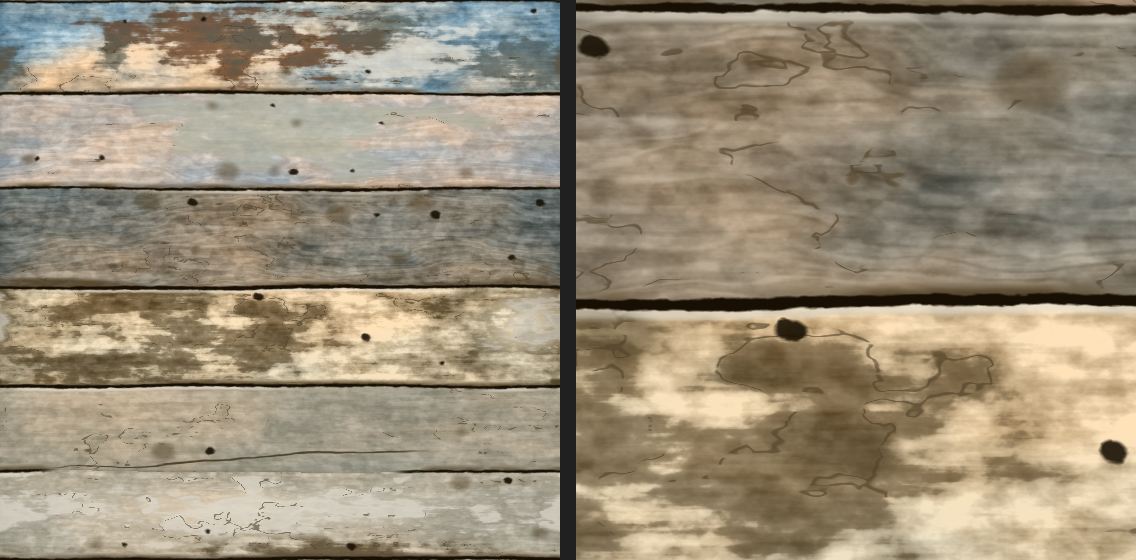
Left, the full canvas; right, a detail of the centre.
This texture is drawn by a WebGL 2 fragment shader. Its source:

```glsl
#version 300 es
precision highp float;
// Six weathered horizontal boards with stains, grain, cracks and nail holes; tiles across.
uniform vec2 u_resolution;
out vec4 fragColor;

const float TAU = 6.2831853;
const vec3 GAP = vec3(0.09, 0.06, 0.01);
const vec3 SOIL = vec3(0.31, 0.25, 0.15);
const vec3 RUST = vec3(0.42, 0.27, 0.16);
const vec3 SLATE = vec3(0.34, 0.37, 0.34);
const vec3 CHALK = vec3(0.89, 0.87, 0.82);
const vec3 LICHEN = vec3(0.74, 0.75, 0.67);
const float SEAM[7] = float[7](0.002, 0.167, 0.337, 0.513, 0.689, 0.842, 0.998);
const vec3 PALE[6] = vec3[6](vec3(.80, .80, .76), vec3(.89, .81, .73), vec3(.65, .62, .56),
                             vec3(.89, .82, .69), vec3(.74, .70, .62), vec3(.79, .76, .69));
const vec3 DEEP[6] = vec3[6](vec3(.44, .46, .44), vec3(.65, .56, .48), vec3(.35, .32, .26),
                             vec3(.46, .38, .25), vec3(.52, .49, .41), vec3(.53, .49, .40));
// Per board: blotchiness, ring strength, warm-cool drift
const vec3 WEAR[6] = vec3[6](vec3(1.3, .03, .24), vec3(.8, .08, .18), vec3(.55, .09, .10),
                             vec3(1.5, .02, .08), vec3(.55, .04, .05), vec3(.9, .03, .05));

vec3 hash3(vec2 c) {
  vec3 q = fract(c.xyx * vec3(0.1031, 0.1030, 0.0973));
  q += dot(q, q.yxz + 33.33);
  return fract((q.xxy + q.yzz) * q.zyx);
}

// Soft cellular noise, periodic in x
float cells(vec2 p, float period) {
  vec2 base = floor(p), f = p - base;
  float sum = 0.0, total = 0.0;
  for (int k = 0; k < 9; k++) {
    vec2 o = vec2(k % 3 - 1, k / 3 - 1);
    vec2 c = base + o;
    vec3 h = hash3(vec2(mod(c.x, period), c.y));
    vec2 d = o + h.xy - f;
    float w = exp(-6.0 * dot(d, d));
    sum += w * h.z;
    total += w;
  }
  return sum / total;
}

// Layered cells, centred on zero
float layers(vec2 p, vec2 freq, float seed) {
  float sum = 0.0, gain = 0.55;
  for (int k = 0; k < 4; k++) {
    sum += gain * (cells(p * freq + vec2(0.0, seed), freq.x) - 0.5);
    freq *= 2.0;
    seed += 19.0;
    gain *= 0.55;
  }
  return sum;
}

// Ragged elliptical patch that wraps across the tile
float stain(vec2 p, vec2 centre, vec2 radius, float rough) {
  vec2 d = p - centre;
  d.x -= round(d.x);
  return 1.0 - smoothstep(0.45, 1.0, length(d / radius) + 2.2 * rough);
}

// Round holes in a random share of grid cells
float holes(vec2 p, vec2 grid, float share, float radius, float px) {
  vec2 c = floor(p * grid);
  vec3 h = hash3(c + 71.0);
  vec2 d = p - (c + 0.2 + 0.6 * h.xy) / grid;
  float size = radius * (0.5 + fract(h.z * 37.0));
  float dist = length(d * vec2(0.75, 1.0));
  return step(h.z, share) * (1.0 - smoothstep(size - px, size + px, dist));
}

float seamHeight(int i, float x) {
  float k = float(i);
  return SEAM[i] + 0.0016 * sin(TAU * x + k * 2.1) + 0.0009 * sin(TAU * 3.0 * x + k * 4.3);
}

float stroke(float dist, float halfWidth, float px) {
  return 1.0 - smoothstep(halfWidth - px, halfWidth + px, abs(dist));
}

void main() {
  vec2 uv = gl_FragCoord.xy / u_resolution;
  vec2 p = vec2(uv.x, 1.0 - uv.y);
  float px = 0.8 / u_resolution.y;

  // Board index
  int board = 0;
  for (int i = 1; i < 6; i++) if (p.y > seamHeight(i, p.x)) board = i;
  float seed = float(board) * 53.0;
  vec3 wear = WEAR[board];

  // Wood tone from blotches, fibres, specks and rings
  float drift = layers(p, vec2(3.0, 9.0), seed);
  float blotch = layers(p, vec2(12.0, 24.0), seed + 7.0);
  float fibre = layers(p, vec2(8.0, 95.0), seed + 11.0);
  float speck = layers(p, vec2(64.0, 96.0), seed + 23.0);
  float rings = sin(TAU * (p.y * 60.0 + drift * 9.0)) + 0.5 * sin(TAU * (p.y * 137.0 + drift * 15.0));
  float tone = 0.58 + wear.x * blotch + 0.75 * fibre + 0.75 * speck + wear.y * rings + 0.4 * drift;
  vec3 col = mix(DEEP[board], PALE[board], clamp(tone, -0.25, 1.15));
  col += wear.z * (drift * 1.6 + blotch * 0.5) * vec3(1.0, 0.05, -0.75);

  // Stains and old paint
  float rough = blotch + 0.5 * fibre + 0.3 * speck;
  if (board == 0) {
    col = mix(col, RUST, 0.75 * stain(p, vec2(0.40, 0.08), vec2(0.27, 0.062), rough));
    for (int k = 0; k < 4; k++) {
      vec2 spot = vec2(0.22 + 0.235 * float(k), 0.075 + 0.035 * sin(float(k) * 2.4 + 0.8));
      col = mix(col, SLATE, 0.55 * stain(p, spot, vec2(0.09, 0.035), rough));
    }
    col = mix(col, CHALK, 0.6 * stain(p, vec2(0.72, 0.10), vec2(0.20, 0.045), -rough));
  } else if (board == 1) {
    col = mix(col, LICHEN, 0.6 * stain(p, vec2(0.54, 0.235), vec2(0.30, 0.07), rough));
  } else if (board == 3) {
    col = mix(col, SOIL, 0.4 * stain(p, vec2(0.36, 0.615), vec2(0.28, 0.08), rough * 1.6));
    col = mix(col, CHALK, 0.65 * stain(p, vec2(0.93, 0.58), vec2(0.07, 0.045), rough));
  } else if (board == 5) {
    col = mix(col, CHALK, 0.75 * stain(p, vec2(0.44, 0.905), vec2(0.48, 0.05), rough));
    col = mix(col, SOIL, 0.75 * stain(p, vec2(0.59, 1.0), vec2(0.29, 0.045), rough * 0.5));
  }

  // Scratches, nail holes and the long split
  float scratch = stroke(blotch + 0.3 * drift, 0.012, 0.008) * smoothstep(0.06, 0.16, drift - fibre);
  col = mix(col, SOIL, 0.6 * scratch);
  col = mix(col, SOIL, 0.45 * holes(p, vec2(9.0, 12.0), 0.2, 0.011, 0.007));
  col = mix(col, GAP, 0.9 * holes(p + speck * 0.006, vec2(7.0, 12.0), 0.26, 0.0045, px + 0.001));
  float splitY = mix(0.834, 0.806, smoothstep(0.2, 0.65, p.x)) + 0.002 * sin(TAU * 5.0 * p.x) + 0.006 * blotch;
  float splitSpan = smoothstep(0.08, 0.12, p.x) * (1.0 - smoothstep(0.70, 0.78, p.x));
  col = mix(col, SOIL * 0.8, splitSpan * 0.85 * stroke(p.y - splitY, 0.0014 + 0.004 * fibre, px));

  // Seams with pale upper edges and soiled lower edges
  for (int i = 0; i < 7; i++) {
    float d = p.y - seamHeight(i, p.x) + 0.003 * speck;
    float closed = i == 5 ? smoothstep(0.06, 0.11, p.x) * (1.0 - smoothstep(0.69, 0.74, p.x)) : 0.0;
    float open = 1.0 - 0.92 * closed;
    float side = i == 3 ? 0.009 * smoothstep(0.3, 1.0, cos(TAU * (p.x - 0.05))) : 0.0;
    float soil = smoothstep(-0.013 - side, -0.003 - side, d) * step(d, 0.0);
    float lip = smoothstep(0.001, 0.004, d) * (1.0 - smoothstep(0.006, 0.011, d));
    col = mix(col, SOIL, open * soil * clamp(0.5 + 2.0 * blotch + side * 40.0, 0.0, 0.85));
    col = mix(col, CHALK, open * lip * clamp(0.3 + 2.5 * drift, 0.0, 0.7));
    col = mix(col, GAP, open * stroke(d, 0.0026 + 0.003 * drift, px + 0.0005));
  }
  fragColor = vec4(clamp(col, 0.0, 1.0), 1.0);
}
```
